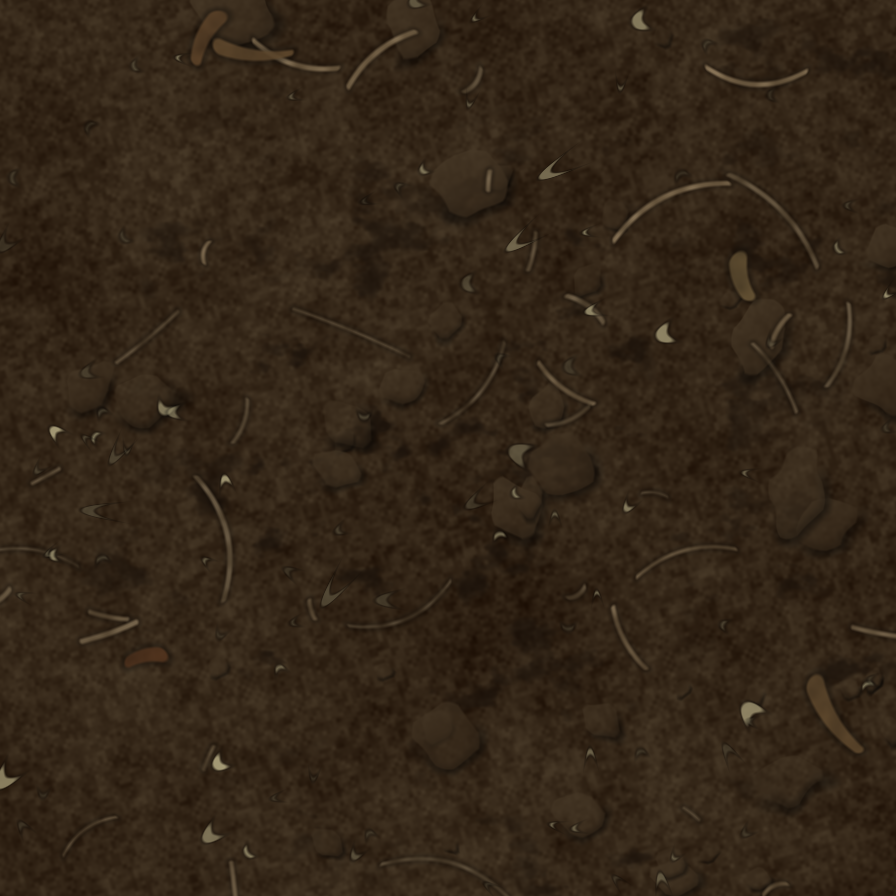
This texture is drawn by a three.js fragment shader. Its source:

```glsl
// Dark brown garden soil with clods, dry straw, wood chips and pale grit.
#define SOIL_MID vec3(0.200, 0.146, 0.090)
#define SOIL_RANGE vec3(0.082, 0.080, 0.066)
#define CREVICE vec3(0.095, 0.062, 0.035)
#define STRAW vec3(0.45, 0.38, 0.28)
#define GRIT vec3(0.64, 0.60, 0.46)
#define CLODS 44
#define STRAWS 38
#define CHIPS 5
#define SPECKS 90
#define SOFT 0.0022

varying vec2 vUv;

vec3 hash3(vec2 p) {
  vec3 q = fract(p.xyx * vec3(0.1031, 0.1030, 0.0973));
  q += dot(q, q.yxz + 33.33);
  return fract((q.xxy + q.yzz) * q.zyx);
}

// Smooth value noise from -1 to 1.
float noise2(vec2 p) {
  vec2 i = floor(p), f = fract(p);
  f = f * f * (3.0 - 2.0 * f);
  float low = mix(hash3(i).x, hash3(i + vec2(1.0, 0.0)).x, f.x);
  float high = mix(hash3(i + vec2(0.0, 1.0)).x, hash3(i + 1.0).x, f.x);
  return mix(low, high, f.y) * 2.0 - 1.0;
}

// Each octave is turned to hide the lattice.
float fbm(vec2 p) {
  float sum = 0.0, gain = 0.5;
  for (int i = 0; i < 4; i++) {
    sum += gain * noise2(p);
    p = mat2(1.6, 1.2, -1.2, 1.6) * p + 17.3;
    gain *= 0.6;
  }
  return sum;
}

vec2 turn(vec2 p, float angle) {
  float c = cos(angle), s = sin(angle);
  return vec2(c * p.x + s * p.y, c * p.y - s * p.x);
}

// Signed distance to a bent, round-ended stroke along x.
float stroke(vec2 p, float halfLength, float halfWidth, float bend) {
  p.y += bend * (p.x * p.x / halfLength - 0.4 * halfLength);
  p.x -= clamp(p.x, -halfLength, halfLength);
  return length(p) - halfWidth;
}

float cover(float d) {
  return 1.0 - smoothstep(-SOFT, SOFT, d);
}

vec3 soil(vec2 p) {
  float tone = 0.45 * fbm(p * 4.0) + 0.42 * fbm(p * 19.0 + 7.0);
  tone += 0.38 * noise2(turn(p, 0.6) * 95.0) + 0.36 * noise2(turn(p, 0.3) * 210.0);
  vec3 color = SOIL_MID + SOIL_RANGE * tone;
  float rough = smoothstep(-0.35, 0.4, fbm(p * 3.0 + 31.0) + 0.4 * (p.x - p.y));
  float crack = smoothstep(0.24, 0.62, fbm(p * vec2(17.0, 23.0) + 53.0));
  return mix(color, CREVICE, 0.75 * crack * rough);
}

// Soft lumps, lit from the upper left, mostly on the right and at the bottom.
vec3 addClods(vec3 color, vec2 p) {
  vec2 wobble = vec2(noise2(p * 32.0), noise2(p * 32.0 + 40.0));
  for (int i = 0; i < CLODS; i++) {
    vec3 a = hash3(vec2(float(i), 11.0)), b = hash3(vec2(float(i), 23.0));
    float radius = 0.010 + 0.034 * a.z * a.z + 0.05 * pow(b.z, 14.0);
    vec2 q = p - vec2(pow(a.x, 0.7), pow(a.y, 1.2));
    q = turn(q, b.x * 6.28) * vec2(1.0, 1.0 + 0.5 * b.y) + wobble * radius * 0.22;
    float d = max(length(q), (abs(q.x) + abs(q.y)) * 0.82) - radius;
    vec2 light = turn(vec2(-0.5, 0.8), b.x * 6.28);
    float lit = dot(q, light) / radius;
    float shade = 1.0 - smoothstep(0.0, radius * 0.45, abs(d));
    color *= 1.0 - 0.42 * shade * smoothstep(0.1, -0.8, lit);
    vec3 face = SOIL_MID + SOIL_RANGE * (0.35 + 0.5 * b.z + 0.4 * lit);
    color = mix(color, face, cover(d) * (0.25 + 0.45 * a.z));
  }
  return color;
}

vec3 addStrokes(vec3 color, vec2 p) {
  float wear = noise2(p * 75.0);
  for (int i = 0; i < STRAWS; i++) {
    vec3 a = hash3(vec2(float(i), 37.0)), b = hash3(vec2(float(i), 59.0));
    vec2 q = turn(p - a.xy, b.x * 3.14);
    float len = 0.010 + 0.065 * a.z * a.z;
    float d = stroke(q, len, 0.0014 + 0.0016 * b.z, (b.y - 0.5) * 0.6);
    color *= 1.0 - 0.22 * (1.0 - smoothstep(0.0, 0.007, d));
    vec3 tint = STRAW * (0.85 + 0.3 * b.y) + 0.04 * wear;
    color = mix(color, tint, cover(d) * (0.35 + 0.5 * b.z + 0.2 * wear));
  }
  for (int i = 0; i < CHIPS; i++) {
    vec3 a = hash3(vec2(float(i), 71.0)), b = hash3(vec2(float(i), 83.0));
    vec2 q = turn(p - a.xy, b.x * 3.14);
    float d = stroke(q, 0.016 + 0.028 * a.z, 0.006 + 0.003 * b.y + q.x * 0.07, 0.15);
    color *= 1.0 - 0.3 * (1.0 - smoothstep(0.0, 0.009, d));
    vec3 tint = mix(vec3(0.31, 0.18, 0.10), vec3(0.40, 0.33, 0.21), b.z);
    color = mix(color, tint * (1.0 + 0.12 * wear), 0.8 * cover(d));
  }
  return color;
}

vec3 addSpecks(vec3 color, vec2 p) {
  for (int i = 0; i < SPECKS; i++) {
    vec3 a = hash3(vec2(float(i), 97.0)), b = hash3(vec2(float(i), 113.0));
    float radius = 0.0016 + 0.0065 * pow(a.z, 4.0);
    float d = stroke(turn(p - a.xy, b.x * 3.14), 0.001 + 0.004 * b.y * b.y, radius, 0.3);
    color *= 1.0 - 0.3 * (1.0 - smoothstep(0.0, 0.006, d));
    color = mix(color, GRIT * (0.8 + 0.35 * a.z), cover(d) * (0.2 + 0.75 * b.z * b.z));
  }
  return color;
}

void main() {
  vec3 color = addClods(soil(vUv), vUv);
  color = addSpecks(addStrokes(color, vUv), vUv);
  gl_FragColor = vec4(color, 1.0);
}
```
